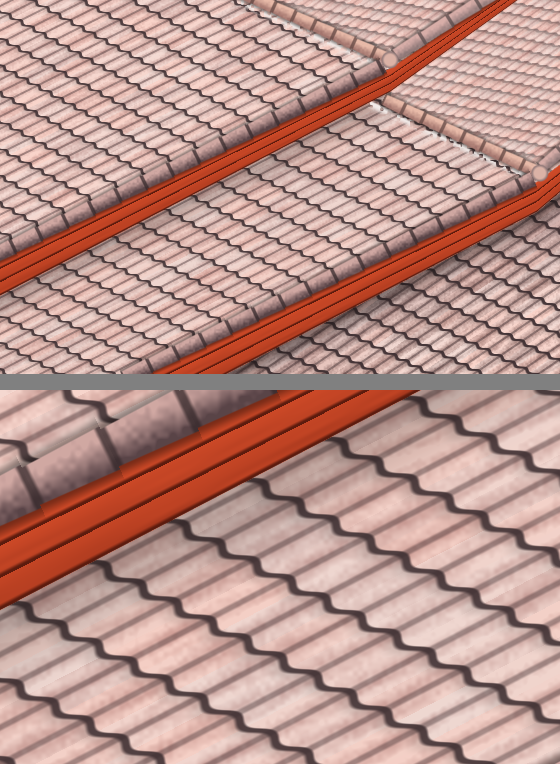
Top: the whole. Bottom: its middle third, enlarged.
This texture is drawn by a WebGL 1 fragment shader. Its source:

```glsl
precision highp float;
// Stepped gable roofs: pink clay tiles, rounded cap rows and red bargeboards.
uniform vec2 u_resolution;

const float HEIGHT = 5.12; // canvas height in scene units, y points down
const vec3 PALE = vec3(0.95, 0.86, 0.835);
const vec3 ROSE = vec3(0.77, 0.62, 0.60);
const vec3 STONE = vec3(0.56, 0.47, 0.47);
const vec3 SOOT = vec3(0.25, 0.19, 0.20);
const vec3 RED = vec3(0.78, 0.28, 0.15);
const vec3 DARK_RED = vec3(0.48, 0.14, 0.07);

float hash(vec2 p) {
  p = fract(p * vec2(0.1031, 0.1137));
  p += dot(p, p.yx + 33.33);
  return fract((p.x + p.y) * p.x * 17.0);
}

float noise(vec2 p) {
  vec2 i = floor(p), f = fract(p);
  f = f * f * (3.0 - 2.0 * f);
  return mix(mix(hash(i), hash(i + vec2(1, 0)), f.x),
             mix(hash(i + vec2(0, 1)), hash(i + vec2(1, 1)), f.x), f.y);
}

// Antialiased step: 1 where d is positive
float edge(float d) {
  float aa = HEIGHT / u_resolution.y;
  return smoothstep(-aa, aa, d);
}

// Line through a corner with a different slope on each side of it
float bentLine(float x, vec2 corner, float leftSlope, float rightSlope) {
  float dx = x - corner.x;
  return corner.y + dx * (dx < 0.0 ? leftSlope : rightSlope);
}

// slopes: rise of the rolls, fall of the courses; size: course pitch, roll pitch
vec3 tiles(vec2 p, vec2 slopes, vec2 size, float phase, vec3 lit, vec3 shade, float gap) {
  float along = (p.y + slopes.x * p.x) / (slopes.x + slopes.y);
  float up = p.x - along;
  float roll = along / size.y;
  float wave = cos(6.2832 * roll);
  float row = up / size.x + phase + 0.06 * wave;
  float f = fract(row);
  vec2 id = vec2(floor(row), floor(roll)) + 90.0;

  // Roll shading, tile variation, streaks and grain
  float streak = noise(vec2(up * 5.0, along * 32.0) + 70.0);
  float grain = noise(p * 45.0 + 9.0);
  float tone = 0.66 + 0.28 * wave + 0.4 * (hash(id) - 0.5)
             + 0.5 * (streak - 0.5) + 0.35 * (grain - 0.5);
  vec3 col = mix(shade, lit, clamp(tone, 0.0, 1.0));
  col *= mix(vec3(1.0), vec3(1.03, 0.96, 0.94), hash(id + 7.0));

  // Grooves between rolls and shadowed course edges
  float groove = 1.0 - smoothstep(0.006, 0.022, abs(fract(roll) - 0.5) * size.y);
  float below = (1.0 - f) * size.x;
  float course = max(1.0 - smoothstep(0.018, 0.042, below),
                     1.0 - smoothstep(0.0, 0.015, f * size.x));
  col *= 1.0 - 0.16 * (1.0 - smoothstep(0.0, 0.12, below));
  col = mix(col, SOOT, groove * gap * 0.45);
  return mix(col, SOOT, course * gap);
}

// Row of rounded caps from a to b, painted over base
vec3 capRow(vec3 base, vec2 p, vec2 a, vec2 b, float radius, float pitch, vec3 lit, vec3 shade) {
  vec2 dir = normalize(b - a);
  vec2 q = vec2(dot(p - a, dir), dot(p - a, vec2(-dir.y, dir.x)));
  float cell = q.x / pitch;
  float f = fract(cell);
  float r = radius * (0.9 + 0.14 * f);
  float body = edge(r - abs(q.y)) * edge(q.x) * edge(length(b - a) - q.x);
  float tone = smoothstep(1.0, -0.8, q.y / r) + 0.3 * (hash(vec2(floor(cell), 3.0)) - 0.5);
  vec3 col = mix(shade, lit, clamp(tone + 0.3 * (noise(p * 35.0) - 0.5), 0.0, 1.0));
  float seam = 1.0 - smoothstep(0.012, 0.035, min(f, 1.0 - f) * pitch);
  col = mix(col, shade * 0.6, seam * 0.75);
  float shadow = smoothstep(r + 0.06, r, abs(q.y)) * step(0.0, q.x) * step(q.x, length(b - a));
  return mix(base * (1.0 - 0.4 * shadow), col, body);
}

// Three lapped boards between the lines top and bottom
vec3 boards(vec3 base, vec2 p, float top, float bottom) {
  float t = (p.y - top) / max(bottom - top, 0.01);
  float lap = fract(t * 3.0);
  float weather = noise(vec2(p.x * 3.0, t * 14.0));
  vec3 col = mix(RED * 1.06, DARK_RED, 0.25 * t + 0.3 * weather * lap);
  col = mix(col, DARK_RED * 0.75, smoothstep(0.78, 0.94, lap));
  return mix(base, col, edge(p.y - top) * edge(bottom - p.y));
}

// Pale mortar flecks beside a ridge, offset d below its axis
vec3 mortar(vec3 base, vec2 p, float d) {
  float band = smoothstep(0.07, 0.11, d) * smoothstep(0.23, 0.13, d);
  return mix(base, vec3(0.95, 0.92, 0.91), band * smoothstep(0.4, 0.6, noise(p * 22.0)));
}

// Round end of a ridge
vec3 ridgeEnd(vec3 base, vec2 p, vec2 c, float r) {
  float d = length(p - c);
  vec3 face = mix(vec3(0.86, 0.70, 0.65), STONE, smoothstep(0.6 * r, r, d));
  return mix(base, face, edge(r - d));
}

void main() {
  vec2 p = vec2(gl_FragCoord.x, u_resolution.y - gl_FragCoord.y) * HEIGHT / u_resolution.y;
  vec3 clay = vec3(0.91, 0.73, 0.66), clayShade = vec3(0.64, 0.46, 0.43);
  vec2 upperEnd = vec2(5.34, 0.82), lowerEnd = vec2(7.39, 2.37);
  float upperRidge = p.y - upperEnd.y - 0.455 * (p.x - upperEnd.x);
  float lowerRidge = p.y - lowerEnd.y - 0.465 * (p.x - lowerEnd.x);
  float upperTop = bentLine(p.x, vec2(5.35, 0.93), -0.48, -0.67);
  float upperBottom = bentLine(p.x, vec2(5.35, 1.25), -0.523, -0.72);
  float lowerTop = bentLine(p.x, vec2(7.35, 2.49), -0.482, -0.75);
  float lowerBottom = bentLine(p.x, vec2(7.35, 2.9), -0.522, -0.85);

  // Far slopes and the two near pink slopes
  vec3 far = tiles(p, vec2(0.72, 0.2), vec2(0.17, 0.13), 0.2, PALE, ROSE * 1.08, 0.28);
  vec3 lower = tiles(p, vec2(0.52, 0.52), vec2(0.36, 0.16), 0.5, PALE * 0.98, ROSE, 0.88);
  vec3 upper = tiles(p, vec2(0.5, 0.55), vec2(0.36, 0.16), 0.35, PALE, ROSE, 0.88);
  vec3 col = mix(far, lower, edge(lowerRidge));
  col *= 1.0 - 0.22 * smoothstep(0.5, 0.0, p.y - upperBottom) * step(p.x, 5.35);
  col = mortar(col, p, lowerRidge);
  col = capRow(col, p, vec2(5.25, 1.36), lowerEnd, 0.085, 0.3, clay, clayShade);

  // Weathered slope in the lower right corner
  float age = smoothstep(5.8, 8.2, p.x * 0.5 + p.y + 0.5 * noise(p * 1.5));
  vec3 old = tiles(p, vec2(0.68, 0.5), vec2(0.3, 0.17), 0.1,
                   mix(STONE * 1.2, PALE, age), mix(SOOT * 1.3, ROSE * 0.8, age), 0.95);
  old *= 1.0 - 0.35 * smoothstep(0.35, 0.0, p.y - lowerBottom);
  col = mix(col, old, edge(p.y - lowerBottom));

  // Lower bargeboards and rake caps
  col = boards(col, p, lowerTop, lowerBottom);
  col = capRow(col, p, vec2(7.4, 2.3), vec2(7.9, 1.88), 0.08, 0.36, ROSE * 1.1, STONE);
  col = capRow(col, p, vec2(1.69, 5.18), vec2(7.3, 2.45), 0.105, 0.402, ROSE * 1.06, SOOT * 1.4);
  col = ridgeEnd(col, p, lowerEnd, 0.115);

  // Upper roof with its ridge, bargeboards and rake caps
  upper = mix(far, upper, edge(upperRidge));
  upper = mortar(upper, p, upperRidge);
  upper = capRow(upper, p, vec2(3.2, -0.15), upperEnd, 0.085, 0.3, clay, clayShade);
  col = mix(col, upper, edge(upperTop - p.y));
  col = boards(col, p, upperTop, upperBottom);
  col = capRow(col, p, vec2(5.4, 0.76), vec2(6.85, -0.14), 0.09, 0.45, ROSE * 1.1, STONE);
  col = capRow(col, p, vec2(-0.18, 3.55), vec2(5.25, 0.9), 0.105, 0.4, ROSE * 1.06, SOOT * 1.4);
  col = ridgeEnd(col, p, upperEnd, 0.115);

  gl_FragColor = vec4(clamp(col, 0.0, 1.0), 1.0);
}
```
